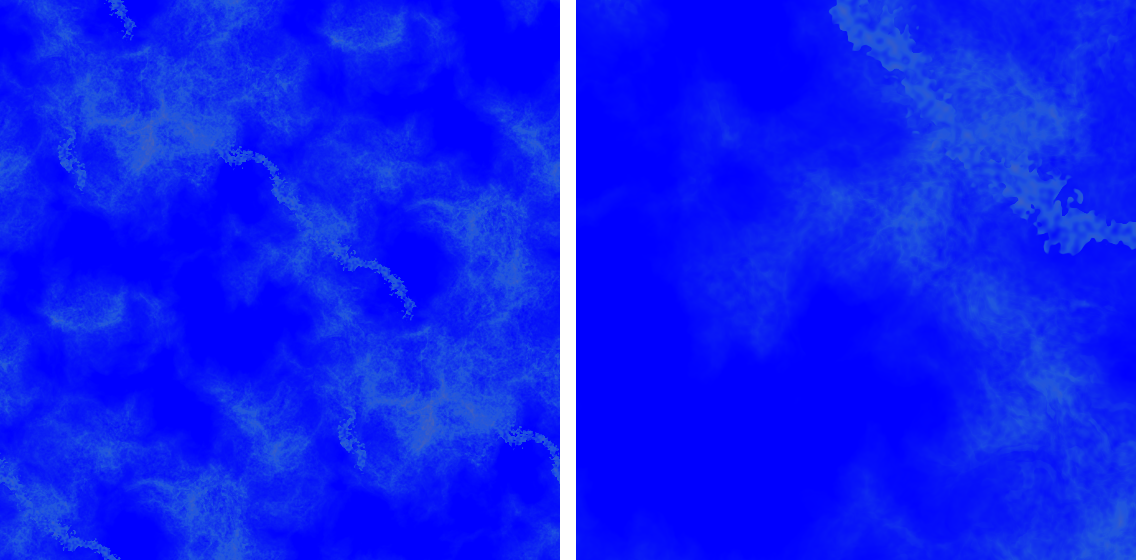
Left, the full canvas; right, a detail of the centre.
Write a WebGL 2 fragment shader that draws this texture.

```glsl
#version 300 es
precision highp float;
// Smoky blue clouds threaded by pale filaments and crumbling diagonal cracks.
// Seamless gradient noise on a diagonal lattice is warped into fog, ridged
// into wisps, and used to roughen the cracks before a three-colour ramp.

#define LEVEL 0.36
#define CLOUD_FREQ 4.0
#define CLOUD_GAIN 1.08
#define DRIFT_GAIN 0.2
#define WISP_GAIN 1.25
#define THREAD_GAIN 0.32
#define GRAIN_GAIN 0.26
#define CRACK_WIDTH 0.019
#define WARP 0.045
#define DEEP_BLUE vec3(0.0, 0.0, 1.0)
#define MIST_BLUE vec3(0.12, 0.33, 0.88)
#define DUST_BLUE vec3(0.26, 0.37, 0.75)

uniform vec2 u_resolution;
out vec4 fragColor;

const float TAU = 6.28319;

// Unit gradient from an integer hash of the cell.
vec2 gradient(vec2 cell, float seed) {
    uvec3 k = uvec3(cell, seed);
    uint h = k.x * 73857u ^ k.y * 19349u ^ k.z * 83493u;
    h = (h ^ (h >> 15)) * 747797u;
    h = (h ^ (h >> 13)) * 277805u;
    h ^= h >> 16;
    float angle = TAU * float(h & 65535u) / 65536.0;
    return vec2(cos(angle), sin(angle));
}

// Gradient noise that repeats every unit of q; freq is a whole number.
float noise(vec2 q, float freq, float seed) {
    vec2 p = (q + seed * vec2(0.371, 0.613)) * freq;
    vec2 cell = floor(p), f = p - cell;
    vec2 lo = mod(cell, freq), hi = mod(cell + 1.0, freq);
    vec2 w = f * f * f * (f * (f * 6.0 - 15.0) + 10.0);
    float a = dot(gradient(lo, seed), f);
    float b = dot(gradient(vec2(hi.x, lo.y), seed), f - vec2(1.0, 0.0));
    float c = dot(gradient(vec2(lo.x, hi.y), seed), f - vec2(0.0, 1.0));
    float d = dot(gradient(hi, seed), f - 1.0);
    return mix(mix(a, b, w.x), mix(c, d, w.x), w.y);
}

float fbm(vec2 q, float freq, float seed) {
    float sum = 0.0, gain = 1.0;
    for (int i = 0; i < 7; i++) {
        sum += gain * noise(q, freq, seed + float(i));
        freq *= 2.0;
        gain *= 0.53;
    }
    return sum;
}

// Bright creases where the noise crosses zero, averaged over octaves.
float wisps(vec2 q) {
    float sum = 0.0, total = 0.0, gain = 1.0, freq = 6.0;
    for (int i = 0; i < 6; i++) {
        sum += gain * exp(-9.0 * abs(noise(q, freq, 30.0 + float(i))));
        total += gain;
        freq *= 2.0;
        gain *= 0.68;
    }
    return sum / total;
}

// Tapered segment, repeated once per unit; crumble varies its width.
float crack(vec2 q, vec2 from, vec2 to, float width, float crumble) {
    vec2 d = q - 0.5 * (from + to);
    d -= round(d);
    vec2 halfway = 0.5 * (to - from);
    float along = clamp(dot(d, halfway) / dot(halfway, halfway), -1.0, 1.0);
    width *= (1.0 - 0.45 * along * along) * (1.0 + crumble);
    float blur = max(0.15 * width, 1.5 / u_resolution.y);
    return 1.0 - smoothstep(width - blur, width + blur, length(d - halfway * along));
}

void main() {
    vec2 uv = gl_FragCoord.xy / u_resolution.y;
    vec2 q = vec2(uv.x + uv.y, uv.x - uv.y);

    // Fog: warped noise over a broad light and dark drift
    vec2 bend = vec2(fbm(q, 5.0, 50.0), fbm(q, 5.0, 60.0));
    vec2 flow = q + WARP * bend;
    vec2 drift = cos(TAU * (q - vec2(0.3, 0.42)));
    float fog = CLOUD_GAIN * fbm(flow, CLOUD_FREQ, 1.0)
              + DRIFT_GAIN * (drift.x + drift.y);
    float cover = smoothstep(-0.35, 0.45, fog);
    float tone = LEVEL + fog;

    // Soft wisps and hair-thin threads inside the fog
    tone += WISP_GAIN * (wisps(flow) - 0.38) * cover;
    float thread = exp(-40.0 * abs(noise(flow, 5.0, 20.0)));
    tone += THREAD_GAIN * thread * smoothstep(-0.1, 0.2, noise(q, 5.0, 22.0)) * (0.25 + 0.75 * cover);

    // Fine grain, and scattered crumbs in patches
    tone += GRAIN_GAIN * (noise(q, 96.0, 26.0) + noise(q, 170.0, 27.0)) * cover;
    float patches = smoothstep(0.0, 0.25, noise(q, 6.0, 24.0)) * cover;
    float crumbs = smoothstep(0.12, 0.28, noise(flow, 72.0, 25.0));
    tone += 0.28 * patches * crumbs;

    // Rough-edged cracks with a mottled filling
    vec2 rough = q + 0.10 * vec2(noise(q, 5.0, 40.0), 0.0);
    rough += 0.035 * vec2(noise(q, 16.0, 41.0), noise(q, 16.0, 42.0));
    rough += 0.009 * vec2(noise(q, 72.0, 43.0), noise(q, 72.0, 44.0));
    float crumble = noise(q, 30.0, 47.0) + 1.1 * noise(q, 80.0, 48.0) + 1.2 * noise(q, 150.0, 49.0);
    float cracks = max(crack(rough, vec2(0.14, -0.43), vec2(0.18, 0.29), CRACK_WIDTH, crumble),
        crack(rough, vec2(0.89, -0.67), vec2(0.82, -0.52), 0.55 * CRACK_WIDTH, crumble));
    float filling = 0.95 + 0.8 * noise(q, 128.0, 45.0) + 0.7 * noise(q, 50.0, 46.0);
    tone = mix(tone, max(tone, filling), 0.92 * cracks);

    vec3 color = mix(DEEP_BLUE, MIST_BLUE, clamp(tone, 0.0, 1.0));
    color = mix(color, DUST_BLUE, smoothstep(0.9, 1.8, tone));
    fragColor = vec4(color, 1.0);
}
```
